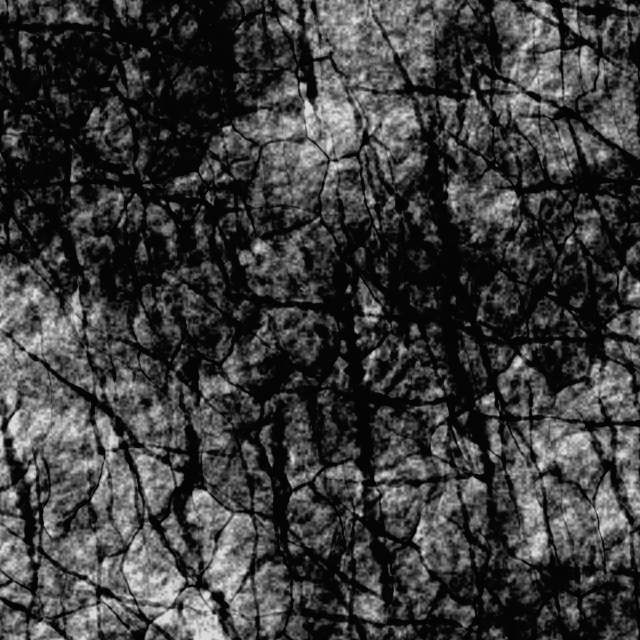
Reproduce this texture procedurally as a Shadertoy shader.

```glsl
float hash(vec2 p) {
    vec3 q = fract(vec3(p.xyx) * 0.1031);
    q += dot(q, q.yzx + 33.33);
    return fract((q.x + q.y) * q.z);
}

float noise(vec2 p) {
    vec2 i = floor(p), f = fract(p);
    f = f * f * (3.0 - 2.0 * f);
    return mix(mix(hash(i), hash(i + vec2(1, 0)), f.x),
               mix(hash(i + vec2(0, 1)), hash(i + vec2(1, 1)), f.x), f.y);
}

float fbm(vec2 p) {
    float sum = 0.0, amp = 0.5;
    for (int i = 0; i < 5; i++) {
        sum += amp * noise(p);
        p = mat2(1.6, 1.2, -1.2, 1.6) * p + 17.3;
        amp *= 0.5;
    }
    return sum;
}

// Fractured blocks: x = distance to the joint, y = random value of the block
vec2 blocks(vec2 p) {
    vec2 cell = floor(p);
    float nearest = 9.0, second = 9.0, id = 0.0;
    for (int j = -1; j <= 1; j++)
    for (int i = -1; i <= 1; i++) {
        vec2 c = cell + vec2(i, j);
        float d = length(c + vec2(hash(c), hash(c + 71.7)) - p);
        if (d < nearest) {
            second = nearest;
            nearest = d;
            id = hash(c + 23.1);
        } else second = min(second, d);
    }
    return vec2(second - nearest, id);
}

// Bend the rock and lean its grain to the right going down
vec2 strata(vec2 p) {
    vec2 bend = vec2(fbm(p * 6.0 + 3.0), fbm(p * 6.0 + 41.0)) - 0.5;
    return vec2(p.x + 0.2 * p.y, p.y - 0.25 * p.x) + 0.12 * bend;
}

float height(vec2 p) {
    vec2 q = strata(p);
    float large = smoothstep(0.0, 0.35, blocks(q * vec2(13, 8)).x);
    float small = smoothstep(0.0, 0.5, blocks(q * vec2(34, 23) + 9.0).x);
    return fbm(p * 7.0 + 5.0) + 0.045 * large + 0.02 * small;
}

// Broken, wandering cracks running along one direction
float seams(vec2 p, float angle, float count, float width) {
    vec2 dir = vec2(cos(angle), sin(angle));
    float across = dot(p, vec2(-dir.y, dir.x)) + 0.09 * (fbm(p * 5.0 + count) - 0.5);
    float u = across * count;
    float id = floor(u);
    float gap = abs(fract(u) - 0.3 - 0.4 * hash(vec2(id + 50.0, count))) / count;
    gap += 0.9 * width * (noise(p * 95.0) - 0.5);
    float open = smoothstep(0.35, 0.8, noise(vec2(dot(p, dir) * 5.0 + 30.0, id * 7.3 + count)));
    return open * (1.0 - smoothstep(0.2 * width * open, width * open + 0.0015, gap));
}

float glow(vec2 p, vec2 center, vec2 size) {
    vec2 d = (p - center) / size;
    return exp(-dot(d, d));
}

void mainImage(out vec4 fragColor, in vec2 fragCoord) {
    vec2 p = fragCoord / iResolution.xy;
    vec2 q = strata(p);

    // Broad pale slabs and shadowed hollows
    float slab = 0.9 * (fbm(p * 3.6 + 11.0) - 0.48);
    slab += 0.17 * glow(p, vec2(0.47, 0.84), vec2(0.13, 0.2));
    slab += 0.15 * glow(p, vec2(0.92, 0.74), vec2(0.13, 0.17));
    slab += 0.15 * glow(p, vec2(0.55, 0.07), vec2(0.22, 0.1));
    slab -= 0.16 * glow(p, vec2(0.46, 0.44), vec2(0.22, 0.13));
    float tone = 0.27 + slab;

    // Relief lit from the upper left
    tone += 9.0 * (height(p) - height(p + 0.004 * vec2(-0.5, 0.85)));

    // Block faces and thin joints
    vec2 block = blocks(q * vec2(13, 8));
    tone += 0.2 * (block.y - 0.5);
    tone -= 0.35 * (1.0 - smoothstep(0.01, 0.08, block.x)) * smoothstep(0.35, 0.65, noise(p * 9.0));

    // Weathered streaks, pits and mineral grain
    tone += 0.28 * (noise(q * vec2(75, 11)) - 0.5);
    tone += 0.5 * (fbm(p * 62.0) - 0.48);
    tone += 0.32 * (noise(p * 240.0) - 0.5);
    float pits = smoothstep(0.5, 0.3, fbm(q * vec2(58, 36) + 7.0));
    tone -= 0.25 * pits * smoothstep(0.15, -0.1, slab);

    // Steep fissures, slanting cracks and ledges
    tone -= 0.6 * seams(p, -1.4, 7.0, 0.014);
    tone -= 0.35 * seams(p, -1.45, 24.0, 0.004);
    tone -= 0.4 * seams(p, -1.1, 11.0, 0.006);
    tone -= 0.4 * seams(p, -0.6, 9.0, 0.005);
    tone -= 0.45 * seams(p, -0.1, 8.0, 0.006);

    // Soft floor keeps the shadows nearly black
    tone = 0.015 + 0.5 * (tone + sqrt(tone * tone + 0.003));
    fragColor = vec4(vec3(min(tone, 0.85)), 1.0);
}
```
